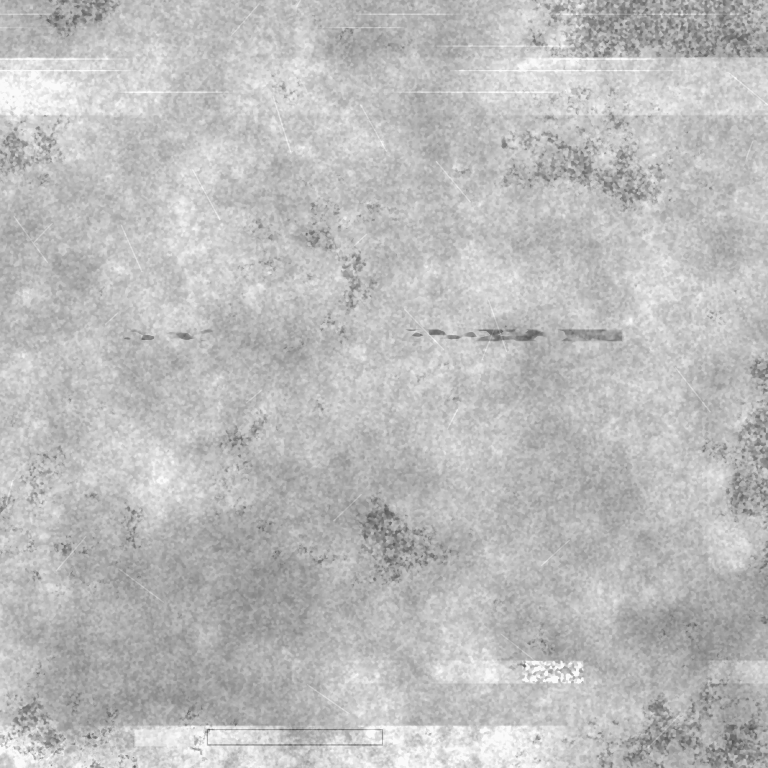
Reproduce this texture procedurally as a three.js fragment shader.

```glsl
varying vec2 vUv;

const float BASE_GRAY = 0.738;
const float CLOUD_CONTRAST = 0.50;
const float GRAIN_CONTRAST = 0.13;
const float STAIN_DEPTH = 0.13;
const float STAIN_GRAIN = 0.22;
const float SPOT_LIGHT = 0.085;
const float GLOW_LIGHT = 0.07;
const float BAND_LIGHT = 0.10;
const float FOOT_LIGHT = 0.22;
const float SEAM_DEPTH = 0.23;
const float SCRATCH_LIGHT = 0.08;
const float GRAIN_SCALE = 300.0;
const float EDGE = 0.0015;
const int SCRATCH_COUNT = 28;
const int LINE_COUNT = 6;

vec3 hash3(vec2 p) {
  vec3 q = fract(p.xyx * vec3(0.1031, 0.1030, 0.0973));
  q += dot(q, q.yxz + 33.33);
  return fract((q.xxy + q.yzz) * q.zyx);
}

// Smooth cellular noise: random tones blended around jittered points
float cellNoise(vec2 p) {
  vec2 cell = floor(p);
  vec2 sum = vec2(0.0);
  for (int y = -1; y <= 1; y++) {
    for (int x = -1; x <= 1; x++) {
      vec2 id = cell + vec2(float(x), float(y));
      vec3 h = hash3(id + 71.0);
      vec2 d = id + h.xy - p;
      float weight = exp(-5.0 * dot(d, d));
      sum += vec2(h.z, 1.0) * weight;
    }
  }
  return sum.x / sum.y;
}

float layeredCells(vec2 p, float gain) {
  float sum = 0.0, total = 0.0, amp = 1.0;
  for (int i = 0; i < 6; i++) {
    sum += amp * cellNoise(p);
    total += amp;
    amp *= gain;
    p = mat2(1.68, 1.26, -1.26, 1.68) * p + 17.3;
  }
  return sum / total;
}

// Soft pale flecks, one in some of the cells
float flecks(vec2 p, float density) {
  vec2 cell = floor(p);
  float light = 0.0;
  for (int y = -1; y <= 1; y++) {
    for (int x = -1; x <= 1; x++) {
      vec2 id = cell + vec2(float(x), float(y));
      vec3 h = hash3(id + 213.0);
      float radius = mix(0.25, 0.7, fract(h.z * 7.0));
      float spot = 1.0 - smoothstep(radius * 0.3, radius, length(id + h.xy - p));
      light = max(light, spot * step(h.z, density));
    }
  }
  return light;
}

float blob(vec2 p, vec2 center, vec2 radius) {
  vec2 d = (p - center) / radius;
  return exp(-dot(d, d));
}

float boxDistance(vec2 p, vec2 low, vec2 high) {
  vec2 d = abs(p - 0.5 * (low + high)) - 0.5 * (high - low);
  return max(d.x, d.y);
}

float box(vec2 p, vec2 low, vec2 high) {
  return 1.0 - smoothstep(-EDGE, EDGE, boxDistance(p, low, high));
}

float scratches(vec2 p) {
  float light = 0.0;
  for (int i = 0; i < SCRATCH_COUNT; i++) {
    vec3 h = hash3(vec2(float(i) * 3.7, 9.0));
    float angle = mix(0.6, 1.3, fract(h.z * 13.0)) * (h.z < 0.7 ? 1.0 : -1.0);
    vec2 dir = vec2(cos(angle), sin(angle));
    vec2 d = p - h.xy;
    d -= dir * clamp(dot(d, dir), 0.0, mix(0.02, 0.08, h.z));
    light = max(light, 1.0 - smoothstep(0.0003, EDGE, length(d)));
  }
  return light;
}

void main() {
  vec2 uv = vUv;
  float clouds = layeredCells(uv * 5.0 + 3.0, 0.8) - 0.5;
  float rough = layeredCells(uv * 9.0 + 40.0, 0.85) - 0.5;
  float grain = cellNoise(uv * GRAIN_SCALE) - 0.5;
  float patchy = cellNoise(uv * vec2(16.0, 5.0) + 8.0);
  float tone = BASE_GRAY + CLOUD_CONTRAST * clouds + GRAIN_CONTRAST * grain;

  // Pale glows and flecks
  float glow = blob(uv, vec2(0.81, 0.26), vec2(0.05)) + blob(uv, vec2(0.88, 0.64), vec2(0.08))
    + blob(uv, vec2(0.66, 0.64), vec2(0.12, 0.05)) + blob(uv, vec2(0.35, 0.80), vec2(0.14, 0.10))
    + blob(uv, vec2(0.03, 0.90), vec2(0.16, 0.05)) + blob(uv, vec2(0.20, 0.37), vec2(0.02, 0.04));
  tone += GLOW_LIGHT * glow * (1.0 + 3.0 * rough);
  vec2 warped = uv + 0.02 * vec2(clouds, rough);
  float fleck = 0.6 * flecks(warped * 38.0, 0.22) + 0.7 * flecks(warped * 85.0, 0.25);
  tone += SPOT_LIGHT * fleck * smoothstep(-0.12, 0.15, clouds + 0.08 * uv.y);

  // Dark grainy stains gathered at corners and edges
  float ceiling = smoothstep(0.925 - EDGE, 0.925 + EDGE, uv.y);
  float stainArea = ceiling * (blob(uv, vec2(0.88, 0.97), vec2(0.16, 0.06))
    + 0.8 * blob(uv, vec2(0.11, 0.98), vec2(0.08, 0.05)) + 0.5 * blob(uv, vec2(0.5, 0.95), vec2(0.08, 0.04)))
    + 0.6 * blob(uv, vec2(0.75, 0.77), vec2(0.16, 0.05)) + 0.6 * blob(uv, vec2(0.0, 0.81), vec2(0.07))
    + 0.5 * blob(uv, vec2(0.50, 0.31), vec2(0.06, 0.08)) + 0.6 * blob(uv, vec2(1.0, 0.44), vec2(0.05, 0.14))
    + 0.8 * blob(uv, vec2(0.07, 0.06), vec2(0.12, 0.06)) + 0.9 * blob(uv, vec2(0.88, 0.03), vec2(0.14, 0.06));
  float stain = smoothstep(0.40, 0.75, stainArea + 3.0 * rough);
  tone -= stain * (STAIN_DEPTH - STAIN_GRAIN * grain);

  // Pale bands and bright foot
  float upperBand = box(uv, vec2(-0.1, 0.850), vec2(1.1, 0.925));
  float sides = 0.35 + 0.65 * max(1.0 - smoothstep(0.05, 0.25, uv.x), smoothstep(0.5, 0.9, uv.x));
  tone += BAND_LIGHT * upperBand * sides * (1.0 + 2.0 * rough);
  float lowerBand = box(uv, vec2(0.38, 0.11), vec2(0.76, 0.14)) + box(uv, vec2(0.91, 0.11), vec2(1.1, 0.14));
  float brightEnd = box(uv, vec2(0.68, 0.11), vec2(0.76, 0.14));
  tone += BAND_LIGHT * lowerBand * (smoothstep(0.3, 0.6, patchy + rough) + brightEnd * (1.0 + 4.0 * grain));
  float foot = box(uv, vec2(-0.1), vec2(1.1, 0.055)) * (1.0 - smoothstep(0.68, 0.77, uv.x + 0.3 * rough));
  tone += FOOT_LIGHT * foot * (1.0 - 0.9 * stain) * smoothstep(-0.22, 0.08, rough);

  // Framed label strip in the foot
  tone = mix(tone, 0.93 + 0.1 * grain, 0.8 * box(uv, vec2(0.175, 0.028), vec2(0.253, 0.05)));
  float frame = abs(boxDistance(uv, vec2(0.27, 0.03), vec2(0.498, 0.05)));
  tone -= 0.25 * (1.0 - smoothstep(0.0003, EDGE, frame));

  // Broken dark seam
  float seam = box(uv, vec2(0.13, 0.556), vec2(0.81, 0.571));
  float chips = cellNoise(uv * vec2(80.0, 190.0)) - 0.5;
  float broken = smoothstep(0.42, 0.56, cellNoise(vec2(uv.x * 15.0, 4.3)) + 0.6 * chips);
  tone -= SEAM_DEPTH * seam * broken * (0.8 + 1.2 * chips);

  // Fine scratches and worn horizontal lines
  tone += SCRATCH_LIGHT * scratches(uv);
  for (int i = 0; i < LINE_COUNT; i++) {
    vec3 h = hash3(vec2(float(i), 31.0));
    float height = mix(0.88, 0.995, (float(i) + 0.5 * h.x) / float(LINE_COUNT));
    float line = 1.0 - smoothstep(0.0003, EDGE, abs(uv.y - height));
    tone += 0.12 * line * smoothstep(0.4, 0.7, cellNoise(vec2(uv.x * 7.0, h.y * 90.0)));
  }
  gl_FragColor = vec4(vec3(clamp(tone, 0.3, 0.98)), 1.0);
}
```
